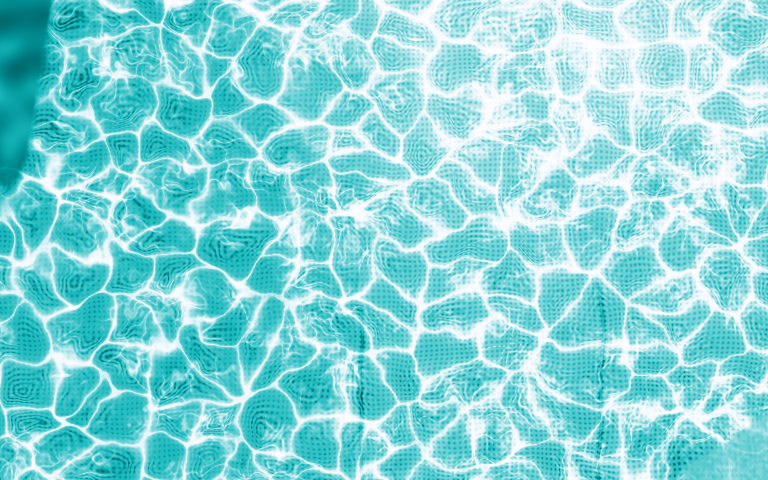
This texture is drawn by a WebGL 2 fragment shader. Its source:

```glsl
#version 300 es
precision highp float;

uniform vec2 u_resolution;
out vec4 fragColor;

const float TAU = 6.2831853;

vec2 hash2(vec2 p) {
    vec3 q = fract(vec3(p.xyx) * vec3(0.1031, 0.1030, 0.0973));
    q += dot(q, q.yzx + 33.33);
    return fract((q.xx + q.yz) * q.zy);
}

float cornerSlope(vec2 cell, vec2 corner, vec2 f) {
    float angle = TAU * hash2(cell + corner).x;
    return dot(vec2(cos(angle), sin(angle)), f - corner);
}

// Gradient noise, roughly -0.7 to 0.7
float gradientNoise(vec2 p) {
    vec2 i = floor(p), f = fract(p);
    vec2 u = f * f * f * (f * (f * 6.0 - 15.0) + 10.0);
    vec2 e = vec2(0.0, 1.0);
    return mix(mix(cornerSlope(i, e.xx, f), cornerSlope(i, e.yx, f), u.x),
               mix(cornerSlope(i, e.xy, f), cornerSlope(i, e.yy, f), u.x), u.y);
}

vec2 noisePair(vec2 p) {
    return vec2(gradientNoise(p), gradientNoise(p + vec2(37.2, 91.7)));
}

// Rounded distance to the nearest cell border
float cellBorder(vec2 p, float roundness) {
    vec2 base = floor(p), f = fract(p);
    vec2 nearest = vec2(8.0);
    for (int y = -1; y <= 1; y++)
    for (int x = -1; x <= 1; x++) {
        vec2 g = vec2(x, y);
        vec2 r = g + hash2(base + g) - f;
        if (dot(r, r) < dot(nearest, nearest)) nearest = r;
    }
    float total = 0.0;
    for (int y = -2; y <= 2; y++)
    for (int x = -2; x <= 2; x++) {
        vec2 g = vec2(x, y);
        vec2 r = g + hash2(base + g) - f;
        vec2 across = r - nearest;
        if (dot(across, across) > 1e-5)
            total += exp(-roundness * dot(0.5 * (r + nearest), normalize(across)));
    }
    return max(-log(total) / roundness, 0.0);
}

// Small mosaic tiles, faded out when too fine to resolve
float mosaic(vec2 p, float pitch, float pixel) {
    vec2 wave = 0.5 + 0.5 * cos(TAU * p / pitch);
    return wave.x * wave.y * (1.0 - smoothstep(0.35, 0.6, pixel / pitch));
}

float seam(vec2 p, float x, float top, float halfWidth) {
    float line = 1.0 - smoothstep(0.3 * halfWidth, halfWidth, abs(p.x - x));
    return line * (1.0 - smoothstep(top - 0.12, top, p.y));
}

// Rolls off highlights above the knee
float softClip(float tone, float knee) {
    float room = 1.0 - knee;
    return min(tone, knee) + room * (1.0 - exp(-max(tone - knee, 0.0) / room));
}

vec3 waterColor(float tone) {
    float green = 0.69 + 0.3 * tone - 1.3 * max(0.09 - tone, 0.0);
    return clamp(vec3(tone, green, green + 0.017), 0.0, 1.0);
}

void main() {
    vec2 p = gl_FragCoord.xy / u_resolution.y;
    float pixel = 1.0 / u_resolution.y;

    // Refraction by broad, middle and fine waves
    vec2 swell = noisePair(p * 5.0);
    vec2 chop = noisePair(p * 13.0 + 17.0);
    vec2 ripple = noisePair(p * 30.0 + 5.0);
    vec2 bent = p + 0.05 * swell + 0.03 * chop + 0.008 * ripple;
    float patches = gradientNoise(p * 4.0 + 11.0);
    float detail = gradientNoise(p * 12.0 + 23.0);

    // Light from the upper right
    vec2 toSun = (p - vec2(1.18, 0.94)) / vec2(0.55, 0.4);
    float glare = exp(-dot(toSun, toSun)) * (1.0 + 0.5 * patches);
    float tone = 0.06 + 0.19 * smoothstep(0.3, 1.1, p.x) + 0.4 * glare;
    tone += 0.08 * patches + 0.12 * detail;

    // Caustic web: thin uneven veins, soft halos and two finer nets
    float border = cellBorder(bent * vec2(9.6, 11.0), 20.0);
    float veinWidth = clamp(0.036 + 0.04 * detail + 0.03 * chop.x, 0.016, 0.07);
    float veinLight = clamp(0.72 + 0.6 * chop.y + 0.3 * patches, 0.3, 1.0);
    tone += veinLight * exp(-border / veinWidth) + 0.2 * exp(-border * 6.0);
    float midBorder = cellBorder(bent * vec2(13.0, 16.0) + 40.0 + 0.5 * ripple, 16.0);
    float fineBorder = cellBorder(bent * vec2(23.0, 29.0) + 70.0 + 0.7 * ripple, 12.0);
    float midAmount = smoothstep(-0.15, 0.4, chop.x - patches);
    float fineAmount = smoothstep(-0.1, 0.45, detail - swell.y);
    tone += 0.5 * midAmount * exp(-midBorder / 0.05);
    tone += 0.42 * fineAmount * exp(-fineBorder / 0.09);

    // Curled ripple lines inside the cells
    float curl = sin(TAU * (border * 9.0 + 2.0 * swell.x + 2.5 * chop.y + 1.2 * ripple.y));
    float curlAmount = smoothstep(0.03, 0.12, border) * smoothstep(-0.35, 0.3, chop.x + 0.3 * glare);
    tone += 0.13 * curl * curlAmount;

    // Tiled floor and its dark seams
    vec2 floorPoint = p + 0.014 * swell + 0.008 * chop + 0.002 * ripple;
    float tileAmount = 0.13 + 0.2 * smoothstep(0.4, 1.0, p.x);
    tone -= tileAmount * (mosaic(floorPoint, 0.0102, pixel) - 0.25);
    float seams = max(seam(floorPoint, 0.75, 0.42, 0.006), seam(floorPoint, 1.25, 0.46, 0.006));
    tone -= 0.28 * seams;

    // Scattered glints
    float glint = smoothstep(0.33, 0.5, gradientNoise(bent * vec2(30.0, 40.0) + 3.0));
    tone += 0.45 * glint * smoothstep(-0.1, 0.3, detail + 0.2 * glare);

    // Shaded wall at the left and pale ledge at the lower right
    float wallEdge = 0.03 + 0.07 * smoothstep(0.5, 1.0, p.y) + 0.03 * swell.x;
    float wall = (1.0 - smoothstep(-0.012, 0.012, p.x - wallEdge)) * smoothstep(0.5, 0.68, p.y);
    tone = mix(tone, 0.0 + 0.2 * detail + 0.15 * chop.x, wall);
    float ledge = smoothstep(-0.01, 0.02, p.x - 1.42 - 1.6 * max(p.y - 0.03, 0.0) + 0.03 * swell.y);
    float speckle = gradientNoise(p * 90.0);
    tone = mix(tone, 0.46 + 0.25 * speckle + 0.1 * detail, 0.75 * ledge);

    fragColor = vec4(waterColor(softClip(tone, 0.72)), 1.0);
}
```
